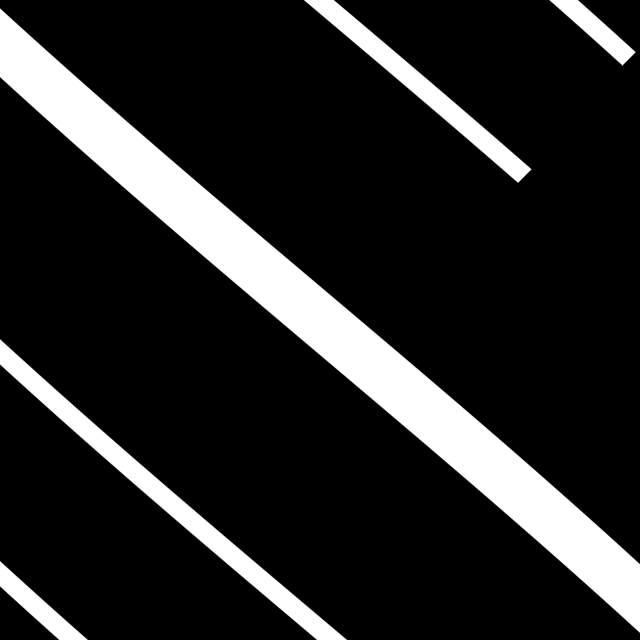
Give the GLSL for this pattern, as a WebGL 2 fragment shader.

```glsl
#version 300 es
precision highp float;
// Draws one broad and four thin white diagonal bars, slightly bowed, on black.

uniform vec2 u_resolution;
out vec4 fragColor;

// Height of the bowed diagonal below its centre, at x measured from the middle.
float diagonalDrop(float x) {
    return 0.845 * x + 0.094 * x * x * x;
}

// Signed distance to a bar from its vertical offset and half height.
float barDistance(float offset, float halfHeight, float slope) {
    return (abs(offset) - halfHeight) * inversesqrt(1.0 + slope * slope);
}

void main() {
    vec2 p = gl_FragCoord.xy / u_resolution;
    p.y = 1.0 - p.y;
    float x = p.x - 0.5;
    float level = p.y - diagonalDrop(x);
    float slope = 0.845 + 0.282 * x * x;

    // Broad central bar
    float d = barDistance(level - 0.501, 0.0537, slope);

    // Thin bars: level, then the diagonal position of the square-cut end
    vec2 thinBars[4] = vec2[4](
        vec2(-0.3268, 1.0749), vec2(0.0016, 1.0951),
        vec2(0.984, 3.0), vec2(1.3307, 3.0));
    for (int i = 0; i < 4; i++) {
        float side = barDistance(level - thinBars[i].x, 0.0198, slope);
        float end = (p.x + p.y - thinBars[i].y) * 0.7071;
        d = min(d, max(side, end));
    }

    // Smooth edge about one pixel wide
    float edge = 0.75 / min(u_resolution.x, u_resolution.y);
    float white = 1.0 - smoothstep(-edge, edge, d);
    fragColor = vec4(vec3(white), 1.0);
}
```
